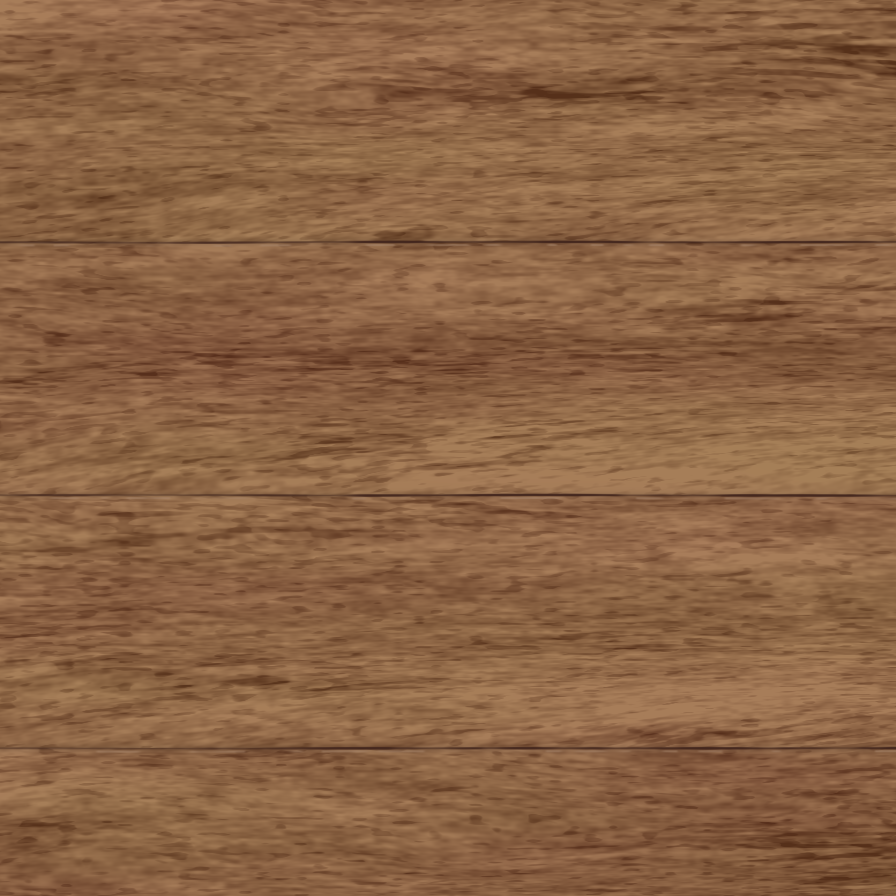
Reproduce this texture procedurally as a WebGL 2 fragment shader.

```glsl
#version 300 es
precision highp float;

uniform vec2 u_resolution;
out vec4 outColor;

const float PLANK_HEIGHT = 0.2823;
const float FIRST_SEAM = 0.165;
const vec3 DARK_WOOD = vec3(0.385, 0.235, 0.14);
const vec3 LIGHT_WOOD = vec3(0.625, 0.465, 0.325);
const vec3 RED_TINT = vec3(0.010, -0.009, 0.010);
const vec3 SEAM_COLOR = vec3(0.25, 0.14, 0.11);
const vec3 EDGE_COLOR = vec3(0.66, 0.53, 0.43);

float hash(vec2 p) {
  vec3 q = fract(vec3(p.xyx) * 0.1031);
  q += dot(q, q.yzx + 33.33);
  return fract((q.x + q.y) * q.z);
}

float noise(vec2 p) {
  vec2 cell = floor(p);
  vec2 f = fract(p);
  f = f * f * (3.0 - 2.0 * f);
  float low = mix(hash(cell), hash(cell + vec2(1, 0)), f.x);
  float high = mix(hash(cell + vec2(0, 1)), hash(cell + vec2(1, 1)), f.x);
  return mix(low, high, f.y);
}

float fbm(vec2 p, int octaves) {
  float sum = 0.0, weight = 0.5, total = 0.0;
  for (int i = 0; i < octaves; i++) {
    sum += weight * noise(p);
    total += weight;
    weight *= 0.55;
    p = p * 2.03 + vec2(17.3, 9.1);
  }
  return sum / total;
}

// Bends the grain: nearly level near the top, rising to the right near the bottom.
vec2 bendGrain(vec2 p, float height, float seed) {
  float slope = 0.10 * (1.0 - smoothstep(0.05, 0.6, height));
  float wave = fbm(vec2(p.x * 2.2 + seed, p.y * 9.0), 3) - 0.5;
  return vec2(p.x, p.y - slope * p.x + 0.035 * wave);
}

// Short dark pores, denser where the mask is high.
float pores(vec2 p, vec2 scale, float density) {
  float n = noise(p * scale) * 0.7 + noise(p * scale * 1.7 + 5.7) * 0.3;
  return smoothstep(0.66 - density, 0.80 - density, n);
}

// Brightness of the wood, 0 dark to 1 light.
float woodTone(vec2 p, float height, float seed) {
  vec2 g = bendGrain(p, height, seed) + vec2(seed * 3.7, seed * 1.3);
  float broad = fbm(g * vec2(1.6, 11.0), 3) - 0.5;
  float streak = fbm(g * vec2(8.0, 95.0), 3) - 0.5;
  float fine = fbm(g * vec2(42.0, 220.0), 2) - 0.5;
  float speckle = noise(g * vec2(120.0, 270.0) + 21.0) - 0.5;
  float veinMask = smoothstep(0.42, 0.68, fbm(g * vec2(2.5, 16.0) + 40.0, 2));
  float vein = smoothstep(0.54, 0.70, fbm(g * vec2(9.0, 125.0) + 80.0, 2));
  float heart = exp(-pow((height - 0.52) / 0.22, 2.0));
  float tone = 0.815 + 0.84 * broad + 0.58 * streak + 0.68 * fine + 0.22 * speckle;
  tone -= 0.19 * heart * (0.5 + noise(vec2(p.x * 2.0 + seed, seed)));
  tone -= 0.42 * vein * veinMask;
  tone -= 0.32 * pores(g, vec2(46.0, 235.0), 0.10 * veinMask);
  return tone;
}

// Soft horizontal smudge with tapered ends.
float smudge(vec2 p, vec2 center, vec2 size) {
  vec2 d = (p - center) / size;
  d.y += 0.7 * (noise(p * vec2(45.0, 90.0)) - 0.5);
  return exp(-dot(d, d));
}

// Thin uneven seam with a broken pale edge just below it.
vec3 drawSeam(vec3 color, float x, float offset, float seed, float pixel) {
  float wear = fbm(vec2(x * 14.0, seed * 5.0), 3);
  float wobble = 0.0012 * (noise(vec2(x * 5.0, seed * 3.0)) - 0.5);
  float away = abs(offset + wobble);
  float halfWidth = mix(0.0004, 0.0013, wear);
  float line = 1.0 - smoothstep(halfWidth - pixel * 0.5, halfWidth + pixel, away);
  float shade = exp(-away / 0.003);
  float edge = 1.0 - smoothstep(0.0004, 0.0008 + pixel, abs(offset + wobble + 0.0034));
  float chips = smoothstep(0.5, 0.8, noise(vec2(x * 60.0, seed * 7.0 + 3.0)));
  color *= 1.0 - 0.16 * shade;
  color = mix(color, EDGE_COLOR, edge * (0.06 + 0.42 * chips));
  return mix(color, SEAM_COLOR, line * mix(0.35, 0.9, smoothstep(0.25, 0.7, wear)));
}

void main() {
  vec2 uv = gl_FragCoord.xy / u_resolution;
  float pixel = 1.0 / u_resolution.y;

  // Plank index and height within the plank
  float row = (uv.y - FIRST_SEAM) / PLANK_HEIGHT;
  float plank = floor(row);
  float height = fract(row);
  float seed = 2.0 + 9.0 * hash(vec2(plank + 11.0, 4.0));

  // Grain and colour drift
  float tone = woodTone(uv, height, seed);
  tone -= 0.9 * smudge(uv, vec2(0.965, 0.944), vec2(0.05, 0.006));
  vec3 color = mix(DARK_WOOD, LIGHT_WOOD, clamp(tone, -0.2, 1.12));
  float redness = fbm(vec2(uv.x * 2.0 + seed, uv.y * 10.0), 3) - 0.47;
  color += RED_TINT * redness * 2.0;

  // Nearest seam
  float nearest = floor(row + 0.5);
  float offset = (row - nearest) * PLANK_HEIGHT;
  color = drawSeam(color, uv.x, offset, nearest + 6.0, pixel);

  outColor = vec4(color, 1.0);
}
```
